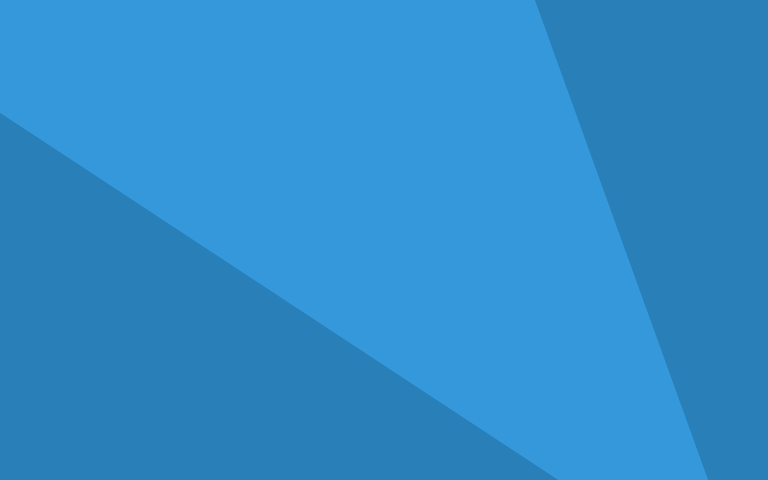
Reproduce this background procedurally as a WebGL 1 fragment shader.

```glsl
precision highp float;
// Flat two-tone blue background: a bright slanted band between two darker corner wedges.

uniform vec2 u_resolution;

const vec3 BAND_BLUE  = vec3(0.204, 0.596, 0.859);
const vec3 WEDGE_BLUE = vec3(0.161, 0.502, 0.725);

// Edge end points, as fractions of the canvas
const vec2 LEFT_EDGE_TOP     = vec2(0.0, 0.765);
const vec2 LEFT_EDGE_BOTTOM  = vec2(0.727, 0.0);
const vec2 RIGHT_EDGE_TOP    = vec2(0.6965, 1.0);
const vec2 RIGHT_EDGE_BOTTOM = vec2(0.922, 0.0);

// Signed distance to the line from a to b, positive on its left side
float lineDistance(vec2 p, vec2 a, vec2 b) {
  vec2 along = normalize(b - a);
  return dot(p - a, vec2(-along.y, along.x));
}

void main() {
  // Canvas units: height is 1, width is the aspect ratio
  vec2 canvas = vec2(u_resolution.x / u_resolution.y, 1.0);
  vec2 p = gl_FragCoord.xy / u_resolution.y;
  float softness = 0.5 / u_resolution.y;

  // The band lies above the left edge and to the left of the right edge
  float aboveLeft = lineDistance(p, LEFT_EDGE_TOP * canvas, LEFT_EDGE_BOTTOM * canvas);
  float beforeRight = lineDistance(p, RIGHT_EDGE_BOTTOM * canvas, RIGHT_EDGE_TOP * canvas);
  float band = smoothstep(-softness, softness, min(aboveLeft, beforeRight));

  gl_FragColor = vec4(mix(WEDGE_BLUE, BAND_BLUE, band), 1.0);
}
```
